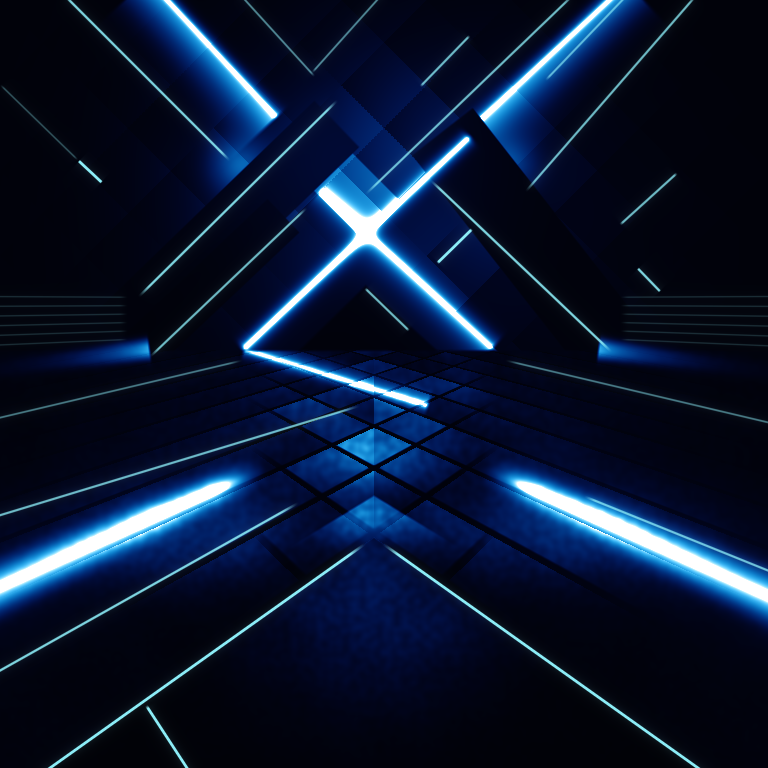
A WebGL 2 fragment shader for this background:

```glsl
#version 300 es
precision highp float;
// Dark hall: crossed wall slabs and a woven plank floor lit by neon bars.
// One scalar light level is layered back to front, then mapped to a blue ramp;
// floor planks are fans around two mirrored vanishing points.
uniform vec2 u_resolution;
out vec4 outColor;

float aa; // one pixel in canvas units

float glow(vec2 p, vec2 c, vec2 r) {
  vec2 q = (p - c) / r;
  return exp(-dot(q, q));
}

// x: position along the segment from 0 to 1, y: signed distance, positive to its left
vec2 frame(vec2 p, vec4 s) {
  vec2 d = s.zw - s.xy;
  float len = length(d);
  d /= len;
  p -= s.xy;
  return vec2(dot(p, d) / len, d.x * p.y - d.y * p.x);
}

float span(float t, float soft) {
  return smoothstep(0., soft, t) * smoothstep(0., soft, 1. - t);
}

// Neon bar with its own falloff on either side
float beam(vec2 p, vec4 s, float left, float right) {
  vec2 f = frame(p, s);
  float halo = .85 * exp(-pow(abs(f.y) / (f.y > 0. ? left : right), 1.5));
  return (halo + .4 * exp(-f.y * f.y * 6e4)) * span(f.x, .025);
}

float hair(vec2 p, vec4 s, float strength) {
  vec2 f = frame(p, s);
  float d = abs(f.y), w = .0004 + .001 * strength;
  float core = 1. - smoothstep(w - .5 * aa, w + aa, d);
  return strength * (core + .12 * exp(-d / .005)) * span(f.x, .06);
}

float slab(vec2 p, vec4 s, float halfWidth) {
  vec2 f = frame(p, s);
  return smoothstep(-aa, aa, halfWidth - abs(f.y)) * span(f.x, .01);
}

float hash(vec2 c) { return fract(sin(dot(c, vec2(127.1, 311.7))) * 43758.5); }

float corner(vec2 i, vec2 f, vec2 o) {
  float angle = 6.283 * hash(i + o);
  return dot(vec2(cos(angle), sin(angle)), f - o);
}

float gradNoise(vec2 p) {
  vec2 i = floor(p), f = p - i, u = f * f * (3. - 2. * f), e = vec2(0, 1);
  return mix(mix(corner(i, f, e.xx), corner(i, f, e.yx), u.x),
             mix(corner(i, f, e.xy), corner(i, f, e.yy), u.x), u.y);
}

float wallLight(vec2 p, vec2 m) {
  // Diagonal panels under a central glow
  vec2 diag = vec2(p.x + p.y, p.x - p.y) * 9., panel = fract(diag);
  float relief = .4 + .5 * panel.x * hash(floor(diag)) + .3 * panel.y;
  float lit = .04 + .42 * relief * glow(p, vec2(.48, .74), vec2(.24, .2));
  lit += .4 * glow(m, vec2(.175, .785), vec2(.035));
  lit += .35 * slab(p, vec4(.39, .82, .5, .71), .035);
  lit += beam(p, vec4(.19, 1.03, .362, .845), .009, .034);
  lit += beam(p, vec4(.82, 1.025, .6, .82), .032, .01);
  // Crossed slabs in front of the wall bars
  float shade = .05 + .17 * glow(p, vec2(.45, .79), vec2(.17));
  lit = mix(lit, shade, slab(p, vec4(.44, .84, .15, .56), .042));
  lit = mix(lit, shade * .8, slab(p, vec4(.37, .72, .18, .54), .03));
  lit = mix(lit, shade, slab(p, vec4(.575, .83, .81, .53), .05));
  // Triangular portal with a darker recess
  float l = frame(p, vec4(.475, .7, .315, .544)).y;
  float r = -frame(p, vec4(.475, .7, .642, .548)).y;
  float portal = .09 + .42 * exp(-r / .035) + .15 * exp(-l / .025);
  portal *= 1. - .55 * smoothstep(.05, .055, min(l, r));
  lit = mix(lit, portal, smoothstep(-aa, aa, min(l, r)));
  lit += .85 * beam(p, vec4(.415, .755, .645, .545), .012, .014);
  return lit + 1.05 * beam(p, vec4(.615, .825, .313, .542), .009, .009);
}

float floorLight(vec2 p, vec2 m) {
  // Plank coordinates of this half's fan (x) and the opposite fan (y)
  vec2 fan = (.563 + vec2(m.x, -m.x)) / max(.7 - m.y, .05);
  vec2 cell = (fan - 1.41) / .39, local = fract(cell);
  float weave = 1. - smoothstep(.1, .17, m.x);
  float seam = smoothstep(.08, .13, local.x) * mix(1., smoothstep(.07, .12, local.y), weave);
  float tile = mix(.55, .3 + .9 * hash(floor(cell) + step(p.x, .487)), weave);
  float lit = .05 + .5 * seam * tile * (.5 + .5 * local.x) * glow(m, vec2(0, .44), vec2(.24, .11));
  lit += .32 * seam * glow(p, vec2(.5, .4), vec2(.07, .04));
  lit += .26 * seam * glow(m, vec2(.24, .3), vec2(.17, .06));
  lit += .6 * smoothstep(1.64, 1.62, fan.x) * glow(m, vec2(0, .33), vec2(.07, .035));
  // Front pit below the V edge, surface wear
  float pit = .02 + .27 * glow(p, vec2(.487, .23), vec2(.17, .15));
  lit = mix(pit, lit, smoothstep(1.4, 1.415, fan.x));
  lit *= 1. + .25 * gradNoise(p * 90.) + .3 * gradNoise(p * 14.);
  // Broad tapered bars, mirrored
  vec2 f = frame(m, vec4(.135, .394, .54, .212));
  float d = abs(f.y), bar = .82 * exp(-pow(d / (.016 + .014 * max(f.x, 0.)), 2.5));
  lit += (bar + .2 * exp(-d / .05) + .3 * exp(-d * d * 2e4)) * smoothstep(0., .2, f.x);
  return lit + .9 * beam(p, vec4(.315, .546, .56, .471), .012, .008);
}

float hairlines(vec2 p, vec2 m) {
  // Wall edges
  float h = hair(p, vec4(.08, 1.01, .3, .79), .8) + hair(p, vec4(.44, .87, .18, .613), .8);
  h += hair(p, vec4(.4, .73, .195, .535), .7) + hair(p, vec4(.75, 1.01, .475, .746), .7);
  h += hair(p, vec4(.91, 1.01, .684, .75), .7) + hair(p, vec4(.82, 1.01, .71, .895), .6);
  h += hair(p, vec4(.5, 1.01, .406, .905), .5) + hair(p, vec4(.31, 1.01, .41, .9), .5);
  h += hair(p, vec4(.612, .954, .547, .887), .7) + hair(p, vec4(.882, .775, .807, .707), .7);
  h += hair(p, vec4(.615, .702, .569, .657), 1.) + hair(p, vec4(.475, .625, .533, .569), .7);
  h += hair(p, vec4(.56, .766, .797, .541), .8) + hair(p, vec4(.83, .651, .86, .62), .8);
  h += hair(p, vec4(.102, .791, .133, .762), 1.) + hair(p, vec4(0, .89, .102, .791), .3);
  // Floor edges
  h += hair(m, vec4(.01, .293, .45, -.02), 1.) + hair(p, vec4(.39, .346, -.03, .11), .8);
  h += hair(p, vec4(.47, .472, -.03, .32), .7) + hair(p, vec4(.76, .354, 1.03, .245), .7);
  h += hair(m, vec4(.17, .531, .53, .446), .45) + hair(p, vec4(.19, .082, .25, -.01), 1.);
  // Receding ledges at both sides
  for (float i = 0.; i < 6.; i++)
    h += hair(m, vec4(.32, .558 + .011 * i, .53, .549 + .013 * i), .16);
  return h;
}

void main() {
  float size = min(u_resolution.x, u_resolution.y);
  vec2 p = (gl_FragCoord.xy - .5 * u_resolution) / size + .5;
  vec2 m = vec2(abs(p.x - .487), p.y);
  aa = 1. / size;
  float lit = mix(floorLight(p, m), wallLight(p, m), smoothstep(.541, .546, p.y));
  // Side lamps at the foot of the walls
  vec2 f = frame(m, vec4(.29, .546, .45, .525));
  lit += .9 * exp(-pow(abs(f.y) / .013, 2.5) - 2.2 * max(f.x, 0.)) * smoothstep(0., .03, f.x);
  // Light level to blue ramp, then pale edge lines
  lit = clamp(lit, 0., 1.2);
  vec3 color = vec3(.4 * pow(lit, 8.), .8 * lit * lit, min(lit, 1.));
  color = vec3(.004, .008, .016) + color * mix(.55, 1., smoothstep(0., .35, lit));
  color = mix(color, vec3(.55, .93, .97), clamp(hairlines(p, m), 0., 1.));
  outColor = vec4(color, 1);
}
```
